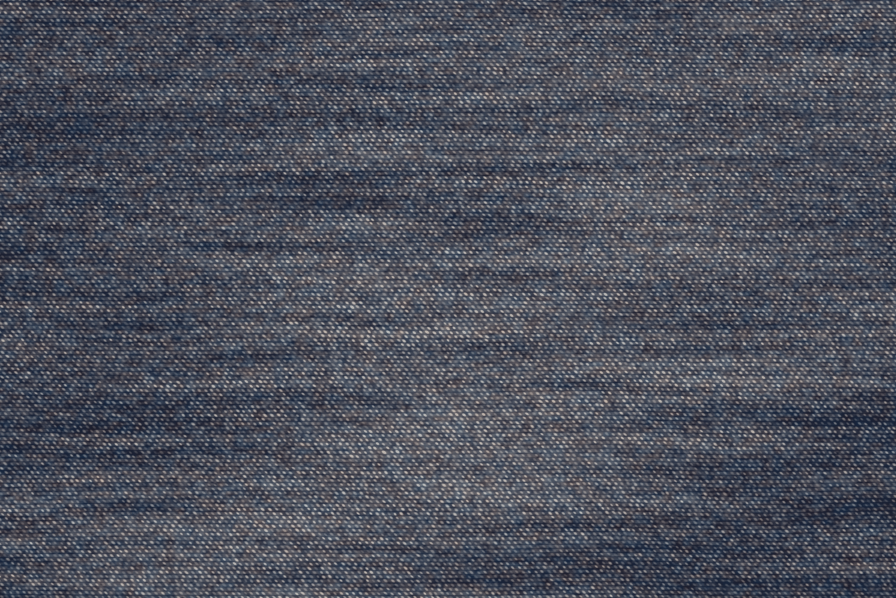
Give the GLSL for this texture, as a Shadertoy shader.

```glsl
// Faded blue denim: slanted pale weft stitches in a fine twill, streaked along horizontal yarns.
#define ROWS 144.0       // yarns per canvas height
#define DOTS 94.0        // weft stitches per canvas height, along a yarn
#define TWILL 0.64       // sideways step of the stitches from yarn to yarn
#define BASE 0.31        // mean brightness of the yarn
#define DOT_GAIN 0.62    // brightness of the weft stitches
#define STREAK_GAIN 0.50 // contrast of the horizontal streaks
#define FADE_GAIN 0.32   // contrast of the broad worn areas
#define GRAIN_GAIN 0.50  // contrast of the fibre grain
#define SLANT 0.62       // downward tilt of the stitches, in radians
#define NAVY vec3(0.10, 0.130, 0.205)
#define PALE vec3(0.60, 0.587, 0.585)
#define TINT vec3(-0.028, 0.026, 0.060)

float hash(vec2 p) {
    return fract(sin(dot(p, vec2(127.1, 311.7))) * 43758.5);
}

float noise(vec2 p) {
    vec2 cell = floor(p), f = fract(p);
    f = f * f * (3.0 - 2.0 * f);
    float low = mix(hash(cell), hash(cell + vec2(1, 0)), f.x);
    float high = mix(hash(cell + vec2(0, 1)), hash(cell + vec2(1, 1)), f.x);
    return mix(low, high, f.y);
}

// Broad worn patches, stretched sideways, darker toward the corners
float wornFade(vec2 p, vec2 center) {
    float patches = 0.6 * noise(p * vec2(1.6, 5.0) + 3.7)
                  + 0.4 * noise(p * vec2(3.5, 13.0) + 19.1) - 0.5;
    vec2 q = p - center;
    return patches + 0.12 - 0.42 * dot(q, q);
}

// Uneven dye along the yarns, from bands down to single threads
float yarnStreaks(vec2 p, float row) {
    return 0.30 * noise(p * vec2(3.0, 30.0) + 41.3)
         + 0.33 * noise(p * vec2(5.0, 75.0) + 7.9)
         + 0.37 * noise(vec2(p.x * 8.0, row + 0.5)) - 0.5;
}

// Soft slanted stitch, its centre, size and strength varying by cell
float stitch(vec2 local, vec2 id) {
    vec2 offset = 0.22 * (vec2(hash(id + 11.0), hash(id + 23.0)) - 0.5);
    vec2 q = (local - offset) * vec2(1.0, DOTS / ROWS);
    float c = cos(SLANT), s = sin(SLANT);
    q = vec2(c * q.x - s * q.y, s * q.x + c * q.y);
    float size = 0.85 + 0.3 * hash(id + 37.0);
    float reach = length(q / (size * vec2(0.48, 0.27)));
    return (1.0 - smoothstep(0.2, 1.0, reach)) * (0.5 + 0.9 * hash(id + 53.0));
}

vec3 denim(vec2 p, vec2 center) {
    // Slightly wavering weave grid
    vec2 w = p + 0.004 * vec2(noise(p * 9.0), noise(p * vec2(4.0, 7.0) + 31.0));
    w.x += 0.003 * noise(p * vec2(30.0, 45.0) + 13.0);
    float row = floor(w.y * ROWS);
    float along = w.x * DOTS + row * TWILL + 0.2 * hash(vec2(row, 5.0));
    vec2 id = vec2(floor(along), row);
    vec2 local = vec2(fract(along), fract(w.y * ROWS)) - 0.5;
    float worn = FADE_GAIN * wornFade(p, center) + STREAK_GAIN * yarnStreaks(p, row);

    // Yarn shading, fibre grain and weft stitches
    float seam = smoothstep(0.2, 0.5, abs(local.y));
    float grain = 0.65 * noise(p * vec2(200.0, 310.0))
                + 0.35 * noise(p * vec2(90.0, 170.0) + 61.0) - 0.5;
    float tone = BASE + worn - 0.13 * seam + GRAIN_GAIN * grain;
    float rowGain = 0.7 + 0.6 * noise(vec2(p.x * 5.0, row + 90.5));
    tone = max(tone, 0.0) + DOT_GAIN * rowGain * (1.0 + worn) * stitch(local, id);

    // Indigo to worn cotton, with threads leaning blue or grey
    float hue = noise(p * vec2(60.0, 110.0) + 83.0) + 0.4 * hash(id + 71.0) - 0.7;
    return mix(NAVY, PALE, clamp(tone, 0.0, 1.3)) + TINT * hue;
}

void mainImage(out vec4 fragColor, in vec2 fragCoord) {
    vec2 center = 0.5 * iResolution.xy / iResolution.y;
    vec3 color = vec3(0.0);
    // Average 3 x 3 samples to smooth the fine weave
    for (int i = 0; i < 9; i++) {
        vec2 shift = (vec2(i % 3, i / 3) - 1.0) / 3.0;
        color += denim((fragCoord + shift) / iResolution.y, center);
    }
    fragColor = vec4(color / 9.0, 1.0);
}
```
